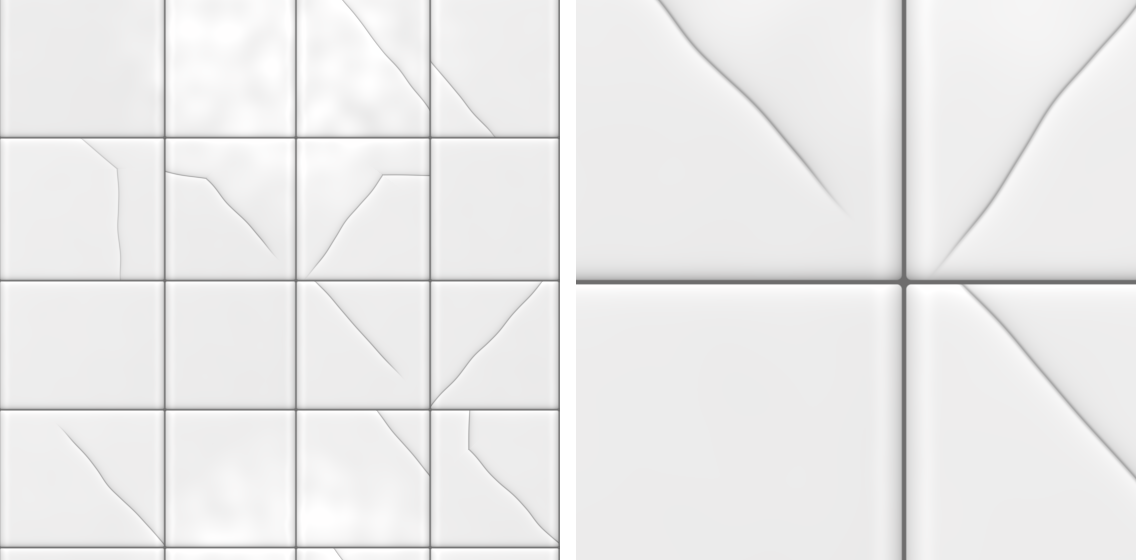
Left: the whole. Right: its middle third, enlarged.
This texture is drawn by a WebGL 2 fragment shader. Its source:

```glsl
#version 300 es
precision highp float;
// Glazed white wall tiles, four by four, with bevelled edges, wavy gloss and raised cracks.

uniform vec2 u_resolution;
out vec4 outColor;

const vec2 GRID_ORIGIN = vec2(-0.0013, 0.0221);
const float COLUMNS[5] = float[5](0.0, 0.2956, 0.5299, 0.7695, 1.0);
const float ROWS[5] = float[5](0.0, 0.2461, 0.4766, 0.7318, 1.0);
const vec3 TINT = vec3(1.0, 0.998, 0.998);
const float GLAZE = 0.928;
const float GROUT = 0.43;
const float JOINT_HALF = 0.0013;
const float CORNER_RADIUS = 0.003;
const float BEVEL = 0.004;
const float RIDGE_INSET = 0.012;
const vec2 GLOSS_CENTER = vec2(0.52, 0.89);
const float GLOSS_WAVES = 17.0;
const float KINK_AT = 0.07;
const float SWAY = 0.008;
const vec2 NONE = vec2(0.0);

// Per tile, bottom row first: crack angle in degrees and offset from the tile centre
const vec2 CRACK_LINE[16] = vec2[16](
  vec2(132.0, -0.03), NONE, vec2(-50.0, 0.096), vec2(-46.0, 0.003),
  NONE, NONE, vec2(-48.0, 0.013), vec2(48.4, 0.012),
  vec2(-88.0, 0.065), vec2(-47.0, 0.004), vec2(-127.0, -0.008), NONE,
  NONE, NONE, vec2(-52.0, 0.041), vec2(-50.0, -0.086));

// Per tile: slope of the kinked end and reach of the other end (zero is uncracked)
const vec2 CRACK_FORM[16] = vec2[16](
  vec2(0.0, 0.11), NONE, vec2(0.0, 0.25), vec2(1.0, 0.25),
  NONE, NONE, vec2(0.0, 0.10), vec2(0.0, 0.25),
  vec2(-1.1, 0.16), vec2(-0.72, 0.13), vec2(1.35, 0.17), NONE,
  NONE, NONE, vec2(0.0, 0.19), vec2(0.0, 0.13));

vec2 hash2(vec2 p) {
  p = vec2(dot(p, vec2(127.1, 311.7)), dot(p, vec2(269.5, 183.3)));
  return fract(sin(p) * 43758.5) * 2.0 - 1.0;
}

float gradientNoise(vec2 p) {
  vec2 i = floor(p), f = p - i;
  vec2 u = f * f * f * (f * (f * 6.0 - 15.0) + 10.0);
  vec2 x = vec2(1.0, 0.0);
  float low = mix(dot(hash2(i), f), dot(hash2(i + x), f - x), u.x);
  float high = mix(dot(hash2(i + x.yx), f - x.yx), dot(hash2(i + 1.0), f - 1.0), u.x);
  return mix(low, high, u.y);
}

float roundedBox(vec2 p, vec2 halfSize, float radius) {
  vec2 q = abs(p) - halfSize + radius;
  return length(max(q, 0.0)) + min(max(q.x, q.y), 0.0) - radius;
}

// Index of the last edge at or below v
int findCell(float v, float edges[5]) {
  int cell = 0;
  for (int i = 1; i < 4; i++) cell += int(v >= edges[i]);
  return cell;
}

// Signed change in brightness around a crack: dark above it, bright below
float crackShade(vec2 p, int tile, float pixel) {
  vec2 line = CRACK_LINE[tile], form = CRACK_FORM[tile];
  float angle = radians(line.x);
  vec2 along = vec2(cos(angle), sin(angle));
  vec2 across = vec2(-along.y, along.x);
  float t = dot(p, along);
  float bend = form.x * max(-t - KINK_AT, 0.0);
  float s = dot(p, across) - line.y - bend;
  s -= SWAY * gradientNoise(vec2(t * 14.0, float(tile) * 3.7 + 0.4));
  s *= sign(across.y);
  if (t < -KINK_AT) s /= sqrt(1.0 + form.x * form.x);
  float fade = step(0.001, form.y) * (1.0 - smoothstep(form.y - 0.06, form.y, t));
  float dark = -0.13 * exp(-max(s, 0.0) / 0.005);
  float bright = 0.07 * exp(min(s, 0.0) / 0.007);
  float core = -0.24 * exp(-s * s / 1.8e-6);
  float relief = mix(bright, dark, smoothstep(-pixel, pixel, s)) + core;
  return relief * fade * (0.45 + 0.55 * abs(across.y));
}

void main() {
  float pixel = 1.0 / min(u_resolution.x, u_resolution.y);
  vec2 wall = fract(gl_FragCoord.xy / u_resolution - GRID_ORIGIN);

  // Tile cell and its local frame
  int column = findCell(wall.x, COLUMNS), row = findCell(wall.y, ROWS);
  int tile = column + 4 * row;
  vec2 low = vec2(COLUMNS[column], ROWS[row]);
  vec2 high = vec2(COLUMNS[column + 1], ROWS[row + 1]);
  vec2 p = wall - 0.5 * (low + high);
  float inside = -roundedBox(p, 0.5 * (high - low) - JOINT_HALF, CORNER_RADIUS);

  // Wavy gloss, gathered in one part of the wall
  vec2 away = wall - GLOSS_CENTER;
  away.y = fract(away.y + 0.5) - 0.5;
  float gloss = 1.0 - smoothstep(0.14, 0.36, length(away));
  float wave = gradientNoise(wall * GLOSS_WAVES + float(tile) * 5.3);
  float tone = GLAZE + 0.006 * hash2(vec2(column, row) + 2.0).x;
  tone += gloss * (0.045 + 0.075 * wave) + 0.006 * wave + 0.03 * (p.y - p.x);

  // Bevels: lit top, shaded bottom and sides, soft ridges inside the sides
  vec2 fromLow = max(wall - low - JOINT_HALF, 0.0);
  vec2 fromHigh = max(high - wall - JOINT_HALF, 0.0);
  float wobble = 0.004 * gradientNoise(wall * 32.0) * (0.4 + gloss);
  vec2 ridge = (vec2(fromLow.x, fromHigh.x) + wobble - RIDGE_INSET) / 0.005;
  tone += 0.03 * (exp(-ridge.x * ridge.x) + exp(-ridge.y * ridge.y));
  tone += 0.09 * exp(-fromHigh.y / 0.006) - 0.24 * exp(-fromLow.y / BEVEL);
  tone -= 0.11 * exp(-fromLow.x / BEVEL) + 0.17 * exp(-fromHigh.x / BEVEL);

  // Cracks, then the joints between tiles
  tone = min(tone, 1.0) + crackShade(p, tile, pixel);
  tone = mix(GROUT, tone, smoothstep(-pixel, pixel, inside));
  outColor = vec4(clamp(tone * TINT, 0.0, 1.0), 1.0);
}
```
